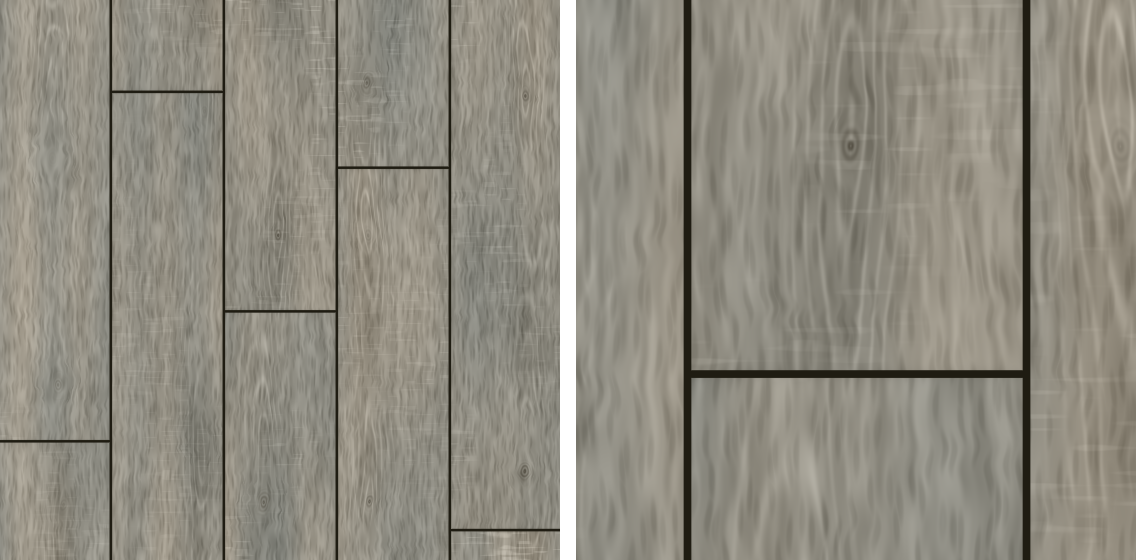
Left: the whole. Right: its middle third, enlarged.
This texture is drawn by a Shadertoy shader. Its source:

```glsl
// Weathered grey oak planks, five columns with staggered end joints and dark grooves.

const float PLANK_WIDTH = 0.2018;
const float FIRST_SEAM = -0.0039;
const float JOINT_HEIGHT[5] = float[5](0.212, 0.836, 0.444, 0.7005, 0.0534);
const float GROOVE_HALF_WIDTH = 0.0023;
const int KNOTS_PER_PLANK = 2;
const float RING_SPACING = 0.0085;
const vec2 FIBRE_SCALE = vec2(230.0, 34.0);
const vec2 PORE_SCALE = vec2(150.0, 24.0);

const vec3 WOOD = vec3(0.585, 0.57, 0.525);
const vec3 WARM_TINT = vec3(0.014, 0.0, -0.012);
const vec3 KNOT_COLOR = vec3(0.33, 0.31, 0.265);
const vec3 GROOVE_COLOR = vec3(0.12, 0.11, 0.07);

float hash(vec2 p) {
    vec3 q = fract(p.xyx * vec3(0.1031, 0.103, 0.0973));
    q += dot(q, q.yzx + 33.33);
    return fract((q.x + q.y) * q.z);
}

float valueNoise(vec2 p) {
    vec2 cell = floor(p), f = fract(p);
    f = f * f * (3.0 - 2.0 * f);
    return mix(mix(hash(cell), hash(cell + vec2(1, 0)), f.x),
               mix(hash(cell + vec2(0, 1)), hash(cell + vec2(1, 1)), f.x), f.y);
}

// Distance to the nearest jittered cell point
float cellular(vec2 p) {
    vec2 cell = floor(p);
    float nearest = 2.0;
    for (int j = -1; j <= 1; j++)
        for (int i = -1; i <= 1; i++) {
            vec2 c = cell + vec2(i, j);
            vec2 point = c + vec2(hash(c), hash(c + 57.0));
            nearest = min(nearest, distance(p, point));
        }
    return nearest;
}

// p.x is measured from the plank's centre line, p.y up the canvas
vec3 plankColor(vec2 p, vec2 id) {
    vec2 seed = id * vec2(17.0, 43.0) + 5.0;
    float heart = (hash(seed) - 0.4) * 0.6 * PLANK_WIDTH;
    heart += 0.006 * sin(p.y * 7.0 + seed.x) + 0.003 * sin(p.y * 17.0 + seed.y);

    // Knots push the fibres aside and set the centres of the growth rings
    vec2 grain = p;
    float knot = 0.0, ringField = 1.0;
    for (int i = 0; i < KNOTS_PER_PLANK; i++) {
        vec2 k = seed + float(i) * 7.0 + 11.0;
        float y = (float(i) + 0.15 + 0.7 * hash(k)) / float(KNOTS_PER_PLANK);
        float size = mix(0.005, 0.011, hash(k + 3.0));
        vec2 d = p - vec2(heart, y);
        float r = length(d * vec2(1.0, 0.6));
        r *= 0.75 + 0.5 * valueNoise(p * 90.0 + seed);
        grain.x -= 0.7 * d.x * exp(-r * r / (size * size * 7.0));
        float core = exp(-r * r / (size * size));
        knot = max(knot, core * (0.55 + 0.35 * sin(r * 1500.0)) * hash(k + 9.0));
        ringField = min(ringField, length(d * vec2(1.0, 0.1)));
    }
    grain.x += 0.005 * valueNoise(p * vec2(14.0, 11.0) + seed);
    grain.x += 0.0012 * sin(p.y * 75.0 + 9.0 * valueNoise(p * 24.0 + seed));

    // Fine fibres, open pores and broad bands
    float fibre = valueNoise(grain * FIBRE_SCALE + seed) - 0.5;
    float streak = valueNoise(grain * vec2(75.0, 7.0) + seed) - 0.5;
    float band = valueNoise(grain * vec2(19.0, 2.2) + seed) - 0.5;
    float cloud = valueNoise(p * vec2(9.0, 4.0) + seed + 31.0) - 0.5;
    float pore = 1.0 - smoothstep(0.12, 0.42, cellular(grain * PORE_SCALE + seed));
    float shade = 0.11 * fibre + 0.05 * streak + 0.065 * band + 0.045 * cloud;
    shade += 0.012 - 0.05 * pore + 0.03 * (hash(seed + 21.0) - 0.5);

    // Pale growth rings nested along the heart of the plank
    float heartMask = exp(-pow((p.x - heart) / 0.036, 2.0));
    float patchMask = smoothstep(0.25, 0.7, valueNoise(p * vec2(8.0, 6.0) + seed));
    float wobble = 1.1 * valueNoise(grain * vec2(45.0, 13.0) + seed);
    float ring = 0.5 + 0.5 * sin(6.2832 * (ringField / RING_SPACING + wobble));
    shade += heartMask * patchMask * (0.095 * pow(ring, 4.0) - 0.045);

    // Dark weathering beside the heart and faint saw marks across the grain
    float wear = smoothstep(0.45, 0.9, valueNoise(vec2(p.x * 12.0, p.y * 5.0) + seed + 60.0));
    shade -= heartMask * wear * (0.045 + 0.16 * max(fibre, 0.0));
    float saw = smoothstep(0.66, 0.9, valueNoise(p * vec2(32.0, 270.0) + seed));
    shade += 0.055 * saw * wear * (0.4 + hash(seed + 70.0));

    vec3 color = WOOD + shade + WARM_TINT * (2.0 * band + cloud);
    return mix(color, KNOT_COLOR + 0.5 * shade, clamp(knot, 0.0, 0.85));
}

void mainImage(out vec4 fragColor, in vec2 fragCoord) {
    vec2 p = fragCoord / iResolution.xy;
    float pixel = 1.0 / iResolution.y;

    // Column, end joint and plank under this point
    float u = (p.x - FIRST_SEAM) / PLANK_WIDTH;
    int column = clamp(int(floor(u)), 0, 4);
    float across = (u - float(column) - 0.5) * PLANK_WIDTH;
    float joint = JOINT_HEIGHT[column];
    vec2 id = vec2(column, step(joint, p.y));
    vec3 color = plankColor(vec2(across, p.y), id);

    // Grooves with a slight shadow at their edges
    float edge = min(0.5 * PLANK_WIDTH - abs(across), abs(p.y - joint));
    color *= 1.0 - 0.12 * exp(-edge / 0.003);
    float groove = 1.0 - smoothstep(-0.7, 0.7, (edge - GROOVE_HALF_WIDTH) / pixel);
    fragColor = vec4(mix(color, GROOVE_COLOR, groove), 1.0);
}
```
